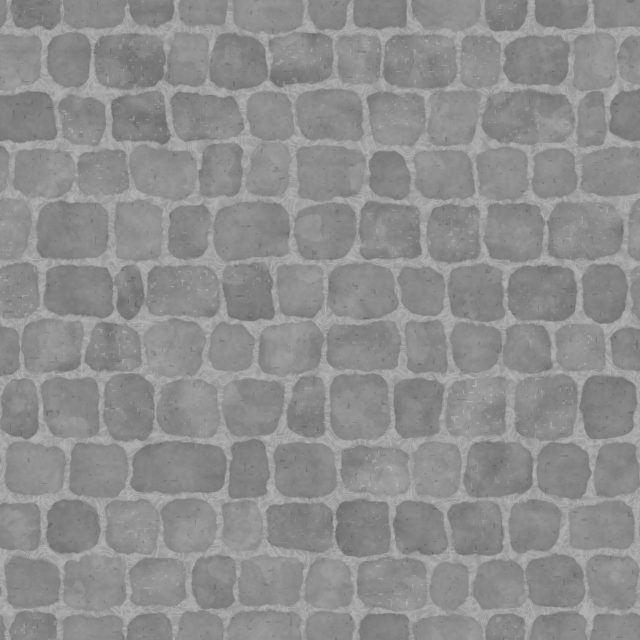
Give the GLSL for this texture, as a three.js fragment shader.

```glsl
varying vec2 vUv;

const float ROWS = 11.0;
const float MORTAR_DARK = 0.575;
const float MORTAR_LIGHT = 0.73;
const float STONE_TONE = 0.54;

float hash(vec2 p) {
  vec3 q = fract(vec3(p.xyx) * 0.1031);
  q += dot(q, q.yzx + 33.33);
  return fract((q.x + q.y) * q.z);
}

float noise(vec2 p) {
  vec2 i = floor(p);
  vec2 f = fract(p);
  f = f * f * (3.0 - 2.0 * f);
  float low = mix(hash(i), hash(i + vec2(1.0, 0.0)), f.x);
  float high = mix(hash(i + vec2(0.0, 1.0)), hash(i + 1.0), f.x);
  return mix(low, high, f.y);
}

float fbm(vec2 p) {
  float sum = 0.0;
  float weight = 0.533;
  for (int k = 0; k < 4; k++) {
    sum += weight * noise(p);
    p = mat2(1.6, 1.2, -1.2, 1.6) * p + 17.3;
    weight *= 0.5;
  }
  return sum;
}

vec2 warp(vec2 p) {
  return vec2(noise(p + 31.0), noise(p + 73.0)) - 0.5;
}

float ridge(vec2 p) {
  return pow(1.0 - abs(2.0 * noise(p) - 1.0), 3.0);
}

// Joint between rows, wrapping over the canvas
float rowEdge(float row) {
  return row + 0.16 * (hash(vec2(mod(row, ROWS), 5.0)) - 0.5);
}

// Leaning joint between stones: mostly even, sometimes far off
float stoneEdge(float i, float row, float count, float lean) {
  vec2 id = vec2(mod(i, count), row + 40.0);
  float j = 2.0 * hash(id) - 1.0;
  return i + j * (0.12 + 0.2 * j * j) + 0.14 * lean * (hash(id + 61.0) - 0.5);
}

// Rounded box with slightly bulging sides
float stoneDistance(vec2 p, vec2 halfSize, float radius) {
  vec2 q = abs(p);
  q += 0.16 * (q * q).yx;
  q -= halfSize - radius;
  return length(max(q, 0.0)) + min(max(q.x, q.y), 0.0) - radius;
}

float mortarTone(vec2 p) {
  vec2 w = p + 0.22 * warp(p * 5.0);
  float fibres = max(ridge(w * vec2(8.0, 11.0)), 0.8 * ridge(w.yx * 15.0 + 9.0));
  float grain = fbm(p * 13.0);
  return mix(MORTAR_DARK, MORTAR_LIGHT, 0.55 * fibres + 0.5 * grain - 0.05);
}

float stoneTone(vec2 p, vec2 id, float dist) {
  vec2 local = p + 19.0 * vec2(hash(id + 3.0), hash(id + 8.0));
  float rough = hash(id + 27.0);
  float tone = STONE_TONE + 0.065 * (hash(id + 14.0) - 0.5);

  // Cloudy stains and layered bands
  float cloud = fbm(local * 2.6 + 1.2 * warp(local * 2.0));
  tone += mix(0.06, 0.17, rough) * (cloud - 0.5);
  float stain = smoothstep(0.56, 0.62, fbm(local * 2.2 + 50.0));
  tone += 0.035 * stain * step(0.45, hash(id + 35.0));
  tone += 0.025 * (noise(local * vec2(1.5, 9.0)) - 0.5);

  // Fine grain, pale specks and pits
  tone += 0.055 * (fbm(local * 15.0) - 0.5);
  float speck = noise(local * 19.0);
  tone += 0.08 * smoothstep(0.8, 0.95, speck) * smoothstep(0.55, 1.0, rough);
  tone -= 0.06 * smoothstep(0.87, 0.97, noise(local * 16.0 + 80.0));

  // Shaded rim
  return tone - 0.035 * exp(min(dist, 0.0) * 13.0);
}

void main() {
  vec2 p = vUv * ROWS;
  vec2 q = p + vec2(0.0, 0.5) + 0.13 * warp(p * 1.3) + 0.045 * warp(p * 4.5);

  // Find the row
  float row = floor(q.y);
  row += step(rowEdge(row + 1.0), q.y) - step(q.y, rowEdge(row));
  float rowId = mod(row, ROWS);
  float bottom = rowEdge(row);
  float top = rowEdge(row + 1.0);
  float lean = q.y - 0.5 * (bottom + top);

  // Find the stone in a row of ten or eleven
  float count = 11.0 - step(0.72, hash(vec2(rowId, 91.0)));
  float x = q.x * count / ROWS + hash(vec2(rowId, 23.0));
  float i = floor(x);
  i += step(stoneEdge(i + 1.0, rowId, count, lean), x) - step(x, stoneEdge(i, rowId, count, lean));
  float left = stoneEdge(i, rowId, count, lean);
  float right = stoneEdge(i + 1.0, rowId, count, lean);
  vec2 id = vec2(mod(i, count), rowId);

  // Worn outline
  vec2 size = vec2((right - left) * ROWS / count, top - bottom);
  vec2 local = vec2((x - 0.5 * (left + right)) * ROWS / count, lean);
  vec2 gap = 0.025 + 0.04 * vec2(hash(id + 44.0), hash(id + 52.0));
  vec2 halfSize = 0.5 * size - gap;
  float radius = min(mix(0.09, 0.24, hash(id + 66.0)), 0.8 * min(halfSize.x, halfSize.y));
  float dist = stoneDistance(local, halfSize, radius);
  dist += 0.11 * (fbm(p * 6.0) - 0.5);

  // Dusty shoulder around each stone, then its face
  float mortar = mortarTone(p) - 0.035 * exp(-max(dist, 0.0) * 28.0);
  float tone = mix(stoneTone(p, id, dist), mortar, smoothstep(-0.022, 0.022, dist));
  gl_FragColor = vec4(vec3(tone), 1.0);
}
```
